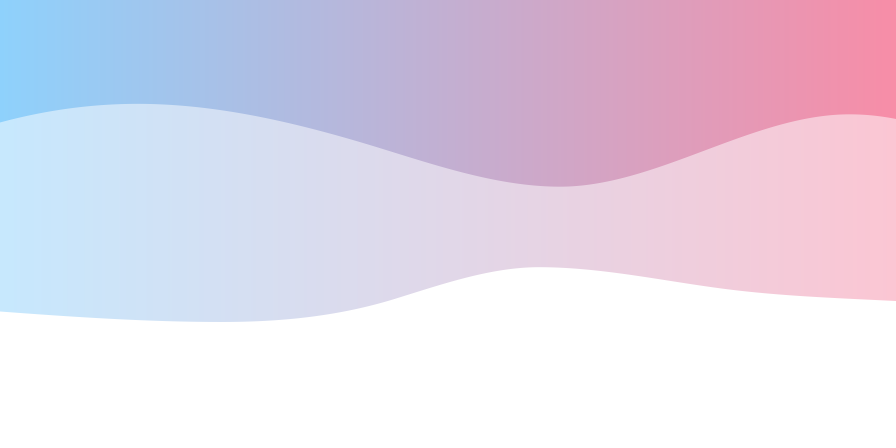
This background is drawn by a WebGL 1 fragment shader. Its source:

```glsl
precision highp float;

uniform vec2 u_resolution;

#define SKY_BLUE vec3(0.557, 0.820, 0.988)
#define ROSE_PINK vec3(0.969, 0.553, 0.655)
#define PAPER vec3(1.0)
#define VEIL_OPACITY 0.5

// Cubic curve between two knots, each holding (x, height, slope)
float hermite(float x, vec3 a, vec3 b) {
  float span = b.x - a.x;
  float t = clamp((x - a.x) / span, 0.0, 1.0);
  float s = 1.0 - t;
  float rise = mix(a.y, b.y, t * t * (3.0 - 2.0 * t));
  return rise + span * t * s * (a.z * s - b.z * t);
}

// Smooth crest line through six knots
float crest(float x, vec3 a, vec3 b, vec3 c, vec3 d, vec3 e, vec3 f) {
  if (x < b.x) return hermite(x, a, b);
  if (x < c.x) return hermite(x, b, c);
  if (x < d.x) return hermite(x, c, d);
  if (x < e.x) return hermite(x, d, e);
  return hermite(x, e, f);
}

// Antialiased coverage of the area below a crest
float below(float y, float height) {
  return clamp((height - y) * u_resolution.y + 0.5, 0.0, 1.0);
}

void main() {
  vec2 uv = gl_FragCoord.xy / u_resolution;

  float veilCrest = crest(uv.x,
    vec3(0.0, 0.7266, 0.54), vec3(0.1536, 0.7682, 0.0),
    vec3(0.4284, 0.6667, -0.62), vec3(0.625, 0.5833, 0.0),
    vec3(0.948, 0.7448, 0.0), vec3(1.0, 0.7344, -0.4));

  float paperCrest = crest(uv.x,
    vec3(0.0, 0.3047, -0.15), vec3(0.2474, 0.2813, 0.0),
    vec3(0.4414, 0.3333, 0.62), vec3(0.6016, 0.4036, 0.0),
    vec3(0.8073, 0.3555, -0.26), vec3(1.0, 0.3281, -0.1));

  // Horizontal gradient, translucent veil, then solid paper
  vec3 color = mix(SKY_BLUE, ROSE_PINK, uv.x);
  color = mix(color, PAPER, VEIL_OPACITY * below(uv.y, veilCrest));
  color = mix(color, PAPER, below(uv.y, paperCrest));

  gl_FragColor = vec4(color, 1.0);
}
```
